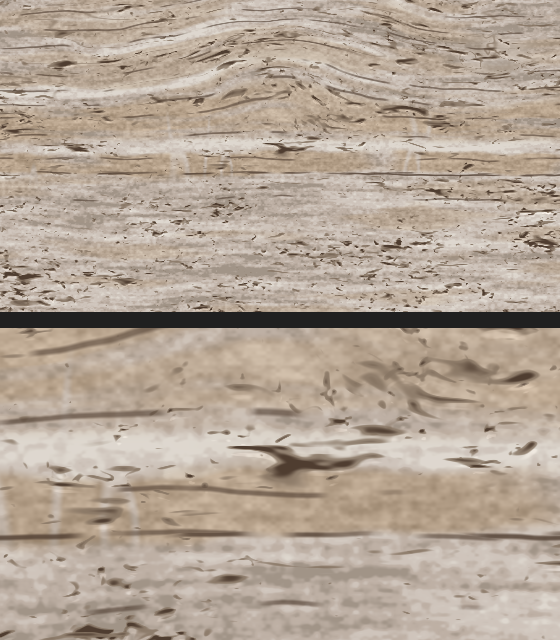
Top: the whole. Bottom: its middle third, enlarged.
Reproduce this texture procedurally as a Shadertoy shader.

```glsl
// Travertine slab: folded sediment beds drawn as stretched noise in a warped
// height coordinate, then tinted with ochre and pale bands, and finally
// carved with pores, broken seams and fine contour lines.

const vec3 DARK  = vec3(0.31, 0.24, 0.19);
const vec3 BROWN = vec3(0.53, 0.46, 0.39);
const vec3 GREY  = vec3(0.63, 0.58, 0.53);
const vec3 OCHRE = vec3(0.71, 0.625, 0.53);
const vec3 STONE = vec3(0.745, 0.69, 0.645);
const vec3 PALE  = vec3(0.81, 0.77, 0.735);
const vec3 WHITE = vec3(0.87, 0.845, 0.81);

float hash(vec2 p) {
    vec3 q = fract(p.xyx * 0.1031);
    q += dot(q, q.yzx + 33.33);
    return fract((q.x + q.y) * q.z);
}

float noise(vec2 p) {
    vec2 cell = floor(p), f = fract(p);
    f = f * f * (3.0 - 2.0 * f);
    float low  = mix(hash(cell), hash(cell + vec2(1, 0)), f.x);
    float high = mix(hash(cell + vec2(0, 1)), hash(cell + vec2(1, 1)), f.x);
    return mix(low, high, f.y);
}

float fbm(vec2 p, int octaves) {
    float sum = 0.0, weight = 0.5, total = 0.0;
    for (int i = 0; i < octaves; i++) {
        sum += weight * noise(p);
        total += weight;
        weight *= 0.5;
        p = p * 2.03 + vec2(17.3, 9.1);
    }
    return sum / total;
}

// Soft-edged stripe around a centre value
float band(float v, float centre, float halfWidth, float soft) {
    return 1.0 - smoothstep(halfWidth, halfWidth + soft, abs(v - centre));
}

// Height within the sediment: a broad arch plus wavier beds near the top
float bedHeight(vec2 p) {
    float arch = exp(-pow((p.x - 0.93) / 0.3, 2.0));
    float lift = 0.1 * smoothstep(0.53, 0.82, p.y) * (1.0 - 0.5 * smoothstep(0.82, 1.05, p.y));
    float wave = mix(0.03, 0.085, smoothstep(0.5, 0.95, p.y));
    return p.y - arch * lift + wave * (fbm(p * vec2(2.6, 4.0) + 4.0, 3) - 0.5);
}

// Irregular blobs, high inside pores
float poreField(vec2 p, vec2 scale) {
    vec2 q = p * scale;
    q += 1.3 * (vec2(noise(q * 0.7 + 3.0), noise(q * 0.7 + 19.0)) - 0.5);
    return 0.72 * noise(q) + 0.28 * noise(q * 2.3 + 5.0);
}

// Brown rim, dark core and a lit lower lip
vec3 carve(vec3 colour, vec2 p, vec2 scale, float level) {
    float field = poreField(p, scale);
    float above = poreField(p + vec2(-0.002, 0.007), scale);
    colour += 0.07 * smoothstep(level, level + 0.1, above);
    colour = mix(colour, BROWN, 0.85 * smoothstep(level - 0.07, level + 0.02, field));
    return mix(colour, DARK, smoothstep(level + 0.02, level + 0.13, field));
}

// Thin broken crack following a bed
float seam(float x, float bed, float level, float seed) {
    float wiggle = 0.012 * (fbm(vec2(x * 9.0, seed), 3) - 0.5);
    float gaps = smoothstep(0.47, 0.62, fbm(vec2(x * 11.0, seed + 40.0), 2));
    return gaps * band(bed + wiggle, level, 0.0008, 0.0035);
}

// Lines where a noise value crosses one half
float contour(float n, float width) {
    return 1.0 - smoothstep(0.0, width, abs(n - 0.5));
}

vec3 rampStone(float tone) {
    vec3 colour = mix(GREY, STONE, smoothstep(0.08, 0.46, tone));
    colour = mix(colour, PALE, smoothstep(0.46, 0.74, tone));
    return mix(colour, WHITE, smoothstep(0.78, 1.15, tone));
}

void mainImage(out vec4 fragColor, in vec2 fragCoord) {
    vec2 p = fragCoord / iResolution.y;
    float bed = bedHeight(p);
    vec2 s = vec2(p.x, bed);
    float upper = smoothstep(0.62, 0.78, bed);
    float lower = 1.0 - smoothstep(0.34, 0.46, bed);

    // Layered tone with pale bands
    float strata = fbm(s * vec2(1.6, 28.0), 3);
    float fine = fbm(s * vec2(11.0, 95.0) + 7.0, 2);
    float grain = fbm(p * vec2(95.0, 130.0), 2);
    float patchy = fbm(p * vec2(3.5, 6.0) + 31.0, 3);
    float tone = 0.5 + 1.1 * (strata - 0.5) + 0.9 * (fine - 0.5)
               + 0.75 * (grain - 0.5) + 0.5 * (patchy - 0.5);
    float lump = 0.045 * (fbm(vec2(p.x * 5.0, 2.0), 3) - 0.5);
    tone += 0.38 * band(bed, 0.715, 0.014, 0.014) + 0.25 * band(bed, 0.668, 0.008, 0.012);
    tone += 0.24 * band(bed + lump, 0.54, 0.015, 0.02);
    vec3 colour = rampStone(tone);

    // Ochre beds, cut by pale upright veins
    float ochre = 0.9 * band(bed + lump, 0.483, 0.025, 0.015) * smoothstep(0.3, 0.5, patchy);
    ochre += 0.75 * band(bed, 0.61, 0.035, 0.035) * smoothstep(0.35, 0.6, strata + 0.3 * (fine - 0.5));
    ochre += 0.55 * smoothstep(0.5, 0.68, fbm(s * vec2(2.2, 20.0) + 60.0, 3));
    float vein = contour(fbm(p * vec2(5.0, 1.6) + 12.0, 3), 0.025) * band(p.y, 0.52, 0.06, 0.08);
    vec3 ochreTone = OCHRE + 0.16 * (grain - 0.5) + 0.14 * (fine - 0.5);
    colour = mix(colour, ochreTone, clamp(ochre, 0.0, 0.9) * (1.0 - 0.8 * vein));
    colour = mix(colour, PALE, 0.35 * vein);

    // Wavy hairlines in the upper beds and a knot of curls at the right
    float hair = contour(fbm(s * vec2(2.2, 24.0) + 80.0, 2), 0.022) * upper;
    colour = mix(colour, BROWN, 0.55 * hair * smoothstep(0.35, 0.6, noise(p * 9.0)));
    float knot = 1.0 - smoothstep(0.05, 0.15, length((p - vec2(1.58, 0.82)) * vec2(0.85, 1.4)));
    float curls = fbm(p * vec2(11.0, 17.0) + 2.5 * patchy, 3);
    colour = mix(colour, mix(PALE, GREY, smoothstep(0.45, 0.7, curls)), 0.6 * knot);
    colour = mix(colour, BROWN, 0.75 * knot * contour(curls, 0.03));

    // Pores: fine and crowded below, long and sparse above
    float cluster = fbm(s * vec2(4.0, 15.0) + 50.0, 3) - 0.5;
    colour = carve(colour, s, vec2(58.0, 125.0), 0.86 - 0.08 * lower - 0.45 * cluster);
    colour = carve(colour, s + 5.0, vec2(20.0, 85.0), 0.83 - 0.03 * upper - 0.5 * cluster);

    // Broken seams along the beds
    float cracks = seam(p.x, bed, 0.445, 3.0);
    for (int i = 0; i < 11; i++) {
        float id = float(i);
        float level = 0.36 + 0.058 * id + 0.035 * hash(vec2(id, 8.0));
        cracks = max(cracks, 0.75 * seam(p.x, bed, level, 10.0 + 7.0 * id));
    }
    colour = mix(colour, DARK, 0.8 * cracks);

    fragColor = vec4(clamp(colour, 0.0, 1.0), 1.0);
}
```
